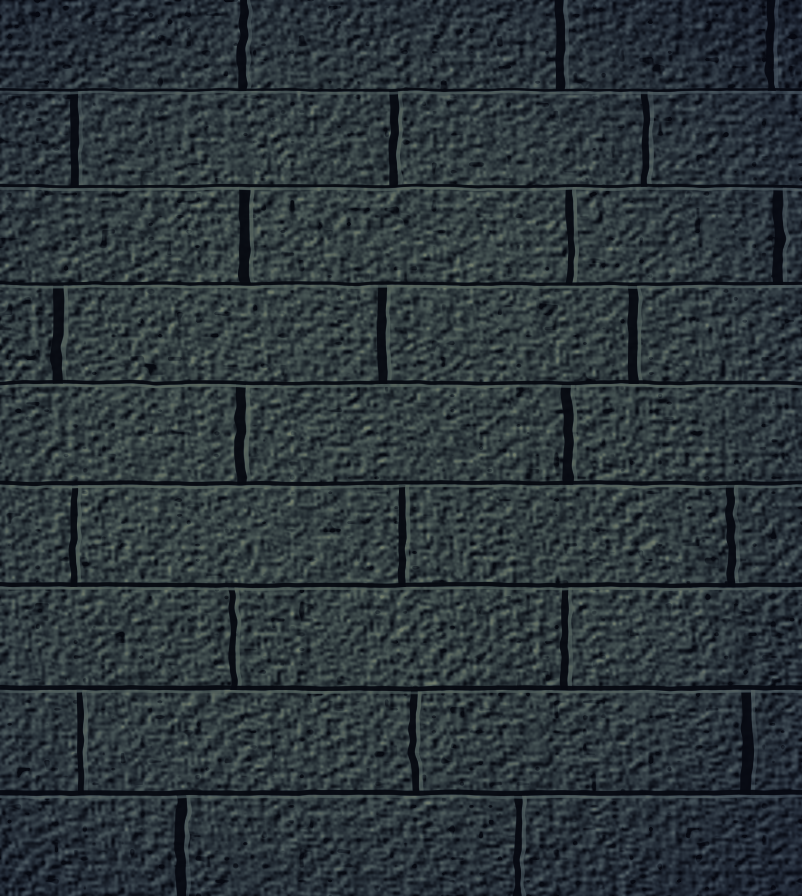
This texture is drawn by a Shadertoy shader. Its source:

```glsl
const int ROWS = 9;
const vec3 SHADOW = vec3(0.025, 0.035, 0.065);
const vec3 SLATE = vec3(0.15, 0.18, 0.21);
const vec3 STONE = vec3(0.29, 0.33, 0.34);
const vec3 CREST = vec3(0.46, 0.48, 0.43);

float hash(vec2 p) {
    return fract(sin(dot(p, vec2(127.1, 311.7))) * 43758.5453);
}

float noise(vec2 p) {
    vec2 i = floor(p), f = fract(p);
    f = f * f * (3.0 - 2.0 * f);
    return mix(mix(hash(i), hash(i + vec2(1, 0)), f.x),
               mix(hash(i + vec2(0, 1)), hash(i + vec2(1, 1)), f.x), f.y);
}

// Rough block surface: coarse lumps plus fine grit
float grain(vec2 p) {
    return 0.6 * noise(p * vec2(125.0, 165.0)) + 0.4 * noise(p * 270.0 + 31.0);
}

// Slope of the grain towards a light at the upper left
float relief(vec2 p) {
    return grain(p) - grain(p - vec2(0.0042, 0.0038));
}

// Depth of a bed joint below the top edge; courses grow slightly taller
float bedDepth(float k) {
    return 0.1016 + 0.1068 * k + 0.00078 * k * k;
}

// Position of the first upright joint in each course
float firstJoint(int row) {
    float starts[ROWS] = float[ROWS](0.275, 0.087, 0.280, 0.070, 0.273,
                                     0.086, 0.264, 0.094, 0.207);
    return starts[row];
}

// The upper courses end in a shortened block
float jointX(int row, int index) {
    float blockLength = 0.354 + 0.0026 * float(row);
    float cutLength = 0.235 + 0.045 * float(row % 2);
    float lastLength = row < 4 ? cutLength : blockLength;
    return firstJoint(row) + blockLength * float(min(index, 1))
         + lastLength * float(max(index - 1, 0));
}

float band(float d, float from, float to, float blur) {
    return smoothstep(from - blur, from + blur, d)
         * (1.0 - smoothstep(to - blur, to + blur, d));
}

// Dark groove before the joint, lit lip after it
float carveJoint(float tone, float d, float groove, float lip, float glow, float blur) {
    tone = mix(tone, 0.8, band(d, 0.0, lip, blur) * glow);
    return mix(tone, 0.0, band(d, -groove, 0.0, blur) * 0.95);
}

vec3 ramp(float t) {
    vec3 c = mix(SHADOW, SLATE, clamp(t * 3.0, 0.0, 1.0));
    c = mix(c, STONE, clamp(t * 3.0 - 1.0, 0.0, 1.0));
    return mix(c, CREST, clamp(t * 3.0 - 2.0, 0.0, 1.0));
}

void mainImage(out vec4 fragColor, in vec2 fragCoord) {
    vec2 p = fragCoord / iResolution.y;
    p.y = 1.0 - p.y;
    float blur = 0.7 / iResolution.y;

    // Uneven edges
    float chip = (noise(p * 75.0) - 0.5) * 0.0035;
    float bedWobble = (noise(vec2(p.x * 28.0, floor(p.y * 12.0))) - 0.5) * 0.0018;

    int row = 0;
    for (int k = 0; k < ROWS - 1; k++) {
        row += int(step(bedDepth(float(k)), p.y));
    }

    // Light pooled left of centre
    vec2 fromGlow = (p - vec2(0.38, 0.50)) / vec2(0.72, 0.66);
    float falloff = smoothstep(0.05, 1.15, dot(fromGlow, fromGlow));
    float patches = noise(p * 7.0) - 0.5;
    float tone = mix(0.47, 0.25, falloff) + 0.05 * patches;

    // Grit and scattered pits
    tone += relief(p) * mix(0.85, 0.65, falloff);
    tone -= 0.28 * smoothstep(0.83, 0.95, noise(p * vec2(95.0, 120.0) + 9.0));

    // Upright joints, each with its own groove and lip
    for (int i = 0; i < 3; i++) {
        float seed = hash(vec2(float(row), float(i)) + 3.7);
        float x = jointX(row, i) + (noise(vec2(p.y * 30.0, seed * 50.0)) - 0.5) * 0.004;
        float glow = mix(0.45, 0.9, noise(p * 45.0)) * mix(1.0, 0.65, falloff);
        tone = carveJoint(tone, p.x - x - chip, mix(0.006, 0.012, seed), 0.0045, glow, blur);
    }

    // Bed joints, deeper towards the bottom
    for (int k = 0; k < ROWS - 1; k++) {
        float d = p.y - bedDepth(float(k)) - bedWobble - chip * 0.25;
        float groove = mix(0.0028, 0.0055, float(k) / 7.0);
        float glow = mix(0.5, 0.95, noise(p * vec2(22.0, 4.0))) * mix(1.0, 0.75, falloff);
        tone = carveJoint(tone, d, groove, 0.0032, glow, blur);
    }

    // Teal in the light, navy in the dim corners
    vec3 tint = mix(vec3(0.98, 1.03, 0.98), vec3(0.88, 0.92, 1.06), falloff);
    fragColor = vec4(ramp(clamp(tone, 0.0, 1.0)) * tint, 1.0);
}
```
